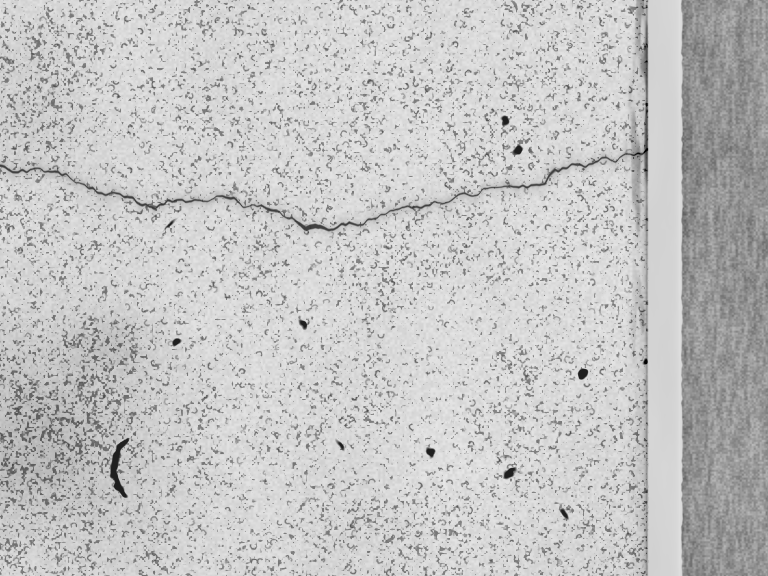
Give the GLSL for this texture, as a Shadertoy shader.

```glsl
float hash(vec2 p) {
    vec3 q = fract(p.xyx * vec3(0.1031, 0.1030, 0.0973));
    q += dot(q, q.yzx + 33.33);
    return fract((q.x + q.y) * q.z);
}

float noise(vec2 p) {
    vec2 i = floor(p), f = fract(p);
    f = f * f * (3.0 - 2.0 * f);
    return mix(mix(hash(i), hash(i + vec2(1, 0)), f.x),
               mix(hash(i + vec2(0, 1)), hash(i + vec2(1, 1)), f.x), f.y);
}

float fbm(vec2 p) {
    float sum = 0.0, amp = 0.5;
    for (int i = 0; i < 4; i++) {
        sum += amp * noise(p);
        p = p * 2.03 + 17.3;
        amp *= 0.5;
    }
    return sum;
}

float blob(vec2 p, vec2 center, vec2 size) {
    vec2 q = (p - center) / size;
    return exp(-dot(q, q));
}

float segment(vec2 p, vec2 a, vec2 b) {
    vec2 d = b - a;
    return length(p - a - d * clamp(dot(p - a, d) / dot(d, d), 0.0, 1.0));
}

float crackDistance(vec2 p) {
    const vec2 path[14] = vec2[14](
        vec2(-0.01, 0.709), vec2(0.095, 0.700), vec2(0.156, 0.674), vec2(0.26, 0.644),
        vec2(0.39, 0.653), vec2(0.46, 0.641), vec2(0.53, 0.602), vec2(0.616, 0.609),
        vec2(0.694, 0.635), vec2(0.85, 0.670), vec2(0.946, 0.680), vec2(0.964, 0.703),
        vec2(1.042, 0.722), vec2(1.126, 0.740));
    p.y += 0.012 * (noise(vec2(p.x * 45.0, 3.0)) - 0.5) + 0.006 * (noise(vec2(p.x * 130.0, 8.0)) - 0.5);
    float d = 1.0;
    for (int i = 0; i < 13; i++) d = min(d, segment(p, path[i], path[i + 1]));
    return d;
}

// Small curved chips, at most one in each cell
float chips(vec2 p, float scale, float chance, float px) {
    vec2 id = floor(p * scale);
    float seed = hash(id + scale);
    vec2 center = 0.3 + 0.4 * vec2(hash(id + 5.7), hash(id + 91.3));
    vec2 q = (fract(p * scale) - center) / scale;
    q += 0.002 * (vec2(noise(p * 230.0), noise(p * 230.0 + 40.0)) - 0.5);
    float angle = 6.283 * hash(id + 23.1);
    float radius = mix(0.002, 0.0055, hash(id + 61.9));
    float arc = abs(length(q) - radius) - 0.0011;
    float side = dot(q, vec2(cos(angle), sin(angle))) + radius * 0.2;
    float mark = (1.0 - smoothstep(-px, px, arc)) * smoothstep(-0.001, 0.001, side);
    return mark * step(seed, chance) * (0.4 + 0.6 * hash(id + 7.0));
}

// Broad dark holes: center and radii
float pits(vec2 p, float px) {
    const vec4 holes[11] = vec4[11](
        vec4(0.885, 0.179, 0.013, 0.007), vec4(1.012, 0.351, 0.009, 0.008),
        vec4(0.747, 0.214, 0.007, 0.010), vec4(0.901, 0.738, 0.009, 0.006),
        vec4(0.877, 0.792, 0.006, 0.009), vec4(0.526, 0.437, 0.005, 0.008),
        vec4(0.306, 0.406, 0.007, 0.006), vec4(0.979, 0.109, 0.004, 0.010),
        vec4(1.120, 0.372, 0.005, 0.004), vec4(0.592, 0.227, 0.003, 0.010),
        vec4(0.295, 0.611, 0.011, 0.002));
    p += 0.006 * (vec2(noise(p * 110.0), noise(p * 110.0 + 30.0)) - 0.5);
    float d = 1.0;
    for (int i = 0; i < 11; i++) {
        vec2 q = mat2(0.766, -0.643, 0.643, 0.766) * (p - holes[i].xy);
        d = min(d, (length(q / holes[i].zw) - 1.0) * min(holes[i].z, holes[i].w));
    }
    // Upright curved gouge
    float bend = 8.0 * (p.y - 0.188) * (p.y - 0.188);
    d = min(d, segment(p - vec2(bend, 0.0), vec2(0.198, 0.142), vec2(0.198, 0.236)) - 0.0055);
    return 1.0 - smoothstep(-px, px, d);
}

void mainImage(out vec4 fragColor, in vec2 fragCoord) {
    float px = 1.0 / iResolution.y;
    vec2 p = fragCoord * px;

    // Plaster with stains and fine grit
    float cloud = fbm(p * 5.0);
    float stain = blob(p, vec2(0.06, 0.24), vec2(0.22, 0.22)) + 0.7 * blob(p, vec2(0.19, 0.41), vec2(0.06, 0.05))
                + 0.5 * blob(p, vec2(0.05, 0.86), vec2(0.12, 0.14)) + 0.3 * blob(p, vec2(0.6, 0.0), vec2(0.6, 0.12));
    float shade = 0.865 - 0.09 * stain * (0.5 + cloud) - 0.05 * (cloud - 0.45);
    float grit = 0.6 * noise(p * 310.0) + 0.4 * noise(p * 150.0 + 9.0);
    float density = 0.12 * stain + 0.22 * (fbm(p * 11.0 + 4.0) - 0.47);
    shade -= 0.36 * smoothstep(0.62, 0.86, grit + density);
    shade -= 0.07 * (noise(p * 240.0 + 70.0) - 0.4);

    // Chips, holes and the long crack
    float marks = max(chips(p, 17.0, 0.4, px), max(chips(p + 3.1, 29.0, 0.35, px), chips(p + 7.7, 46.0, 0.22, px)));
    shade = mix(shade, 0.22, 0.8 * marks);
    shade = mix(shade, 0.12, pits(p, px));
    float d = crackDistance(p);
    float width = 0.0008 + 0.0014 * noise(vec2(p.x * 30.0, 1.0)) + 0.003 * blob(p, vec2(0.54, 0.603), vec2(0.025));
    shade -= 0.14 * exp(-d * 130.0);
    shade = mix(shade, 0.2, 0.9 * (1.0 - smoothstep(width - px, width + px, d)));

    // Worn margin beside the strip
    float margin = smoothstep(1.08, 1.12, p.x + 0.015 * (noise(p * vec2(30.0, 14.0)) - 0.5));
    shade -= margin * (0.06 + 0.28 * smoothstep(0.4, 0.8, noise(p * vec2(130.0, 18.0))) * smoothstep(0.1, 0.8, p.y));
    shade -= 0.25 * exp(-abs(p.x - 1.123) * 350.0);

    // Smooth pale strip
    float strip = 0.83 + 0.035 * (fbm(p * vec2(25.0, 7.0)) - 0.5) + 0.04 * exp(-abs(p.x - 1.18) * 200.0);
    shade = mix(shade, strip, smoothstep(1.125 - px, 1.125 + px, p.x));

    // Brushed grey panel
    float panel = 0.59 + 0.13 * (noise(p * vec2(190.0, 35.0)) - 0.5) + 0.16 * (noise(p * 290.0) - 0.5);
    panel += 0.12 * (fbm(p * vec2(14.0, 4.0)) - 0.47) - 0.08 * exp(-(p.x - 1.184) * 60.0);
    float edge = 1.184 + 0.003 * (noise(vec2(p.y * 120.0, 2.0)) - 0.5);
    shade = mix(shade, panel, smoothstep(edge - px, edge + px, p.x));

    fragColor = vec4(vec3(clamp(shade, 0.0, 1.0)), 1.0);
}
```
